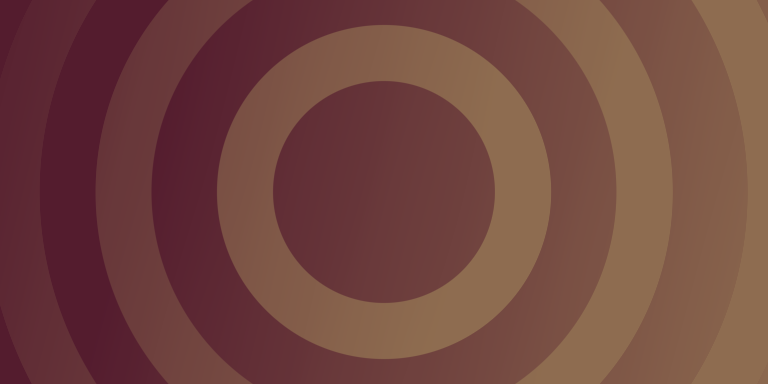
Reproduce this background procedurally as a Shadertoy shader.

```glsl
const vec3 PLUM = vec3(0.330, 0.110, 0.182);
const vec3 TAN = vec3(0.557, 0.424, 0.312);

// Lengths are in canvas heights, measured from the centre
const int RING_COUNT = 3;
const float RING_WIDTH = 0.146;
const float FIRST_RADIUS = 0.289;
const float RING_SPACING = 0.3165;
const float OUTER_SHIFT = 0.026;

const float CENTRE_TONE = 0.353;
const float TONE_SLOPE = 0.533;
const float SLANT = 0.26;
const float GRAIN_AMOUNT = 0.022;
const vec2 GRAIN_SCALE = vec2(17.0, 1.6);

float hash(vec2 cell) {
    vec3 q = fract(vec3(cell.xyx) * 0.1031);
    q += dot(q, q.yzx + 33.33);
    return fract((q.x + q.y) * q.z);
}

float valueNoise(vec2 p) {
    vec2 cell = floor(p);
    vec2 f = fract(p);
    f = f * f * (3.0 - 2.0 * f);
    float low = mix(hash(cell), hash(cell + vec2(1.0, 0.0)), f.x);
    float high = mix(hash(cell + vec2(0.0, 1.0)), hash(cell + 1.0), f.x);
    return mix(low, high, f.y);
}

// Antialiased coverage of an annulus
float ringMask(vec2 p, float innerRadius, float softness) {
    float middle = innerRadius + 0.5 * RING_WIDTH;
    float dist = abs(length(p) - middle) - 0.5 * RING_WIDTH;
    return 1.0 - smoothstep(-softness, softness, dist);
}

void mainImage(out vec4 fragColor, in vec2 fragCoord) {
    vec2 p = (fragCoord - 0.5 * iResolution.xy) / iResolution.y;
    float softness = 0.75 / iResolution.y;

    // Slanted gradient with faint streaks along its contours
    float across = p.x - SLANT * p.y;
    float along = p.y + SLANT * p.x;
    float grain = valueNoise(vec2(across, along) * GRAIN_SCALE + 40.0) - 0.5;
    float tone = CENTRE_TONE + TONE_SLOPE * across + GRAIN_AMOUNT * grain;

    // Rings lift the tone, more weakly towards the outside
    float lift = 0.0;
    for (int i = 0; i < RING_COUNT; i++) {
        float n = float(i);
        float isOuter = step(float(RING_COUNT) - 1.5, n);
        vec2 centre = vec2(OUTER_SHIFT * isOuter, 0.0);
        float radius = FIRST_RADIUS + RING_SPACING * n;
        float strength = 0.26 + 0.27 / (1.0 + 1.7 * n * n);
        lift += strength * ringMask(p - centre, radius, softness);
    }

    vec3 color = mix(PLUM, TAN, clamp(tone + lift, 0.0, 1.0));
    fragColor = vec4(color, 1.0);
}
```
